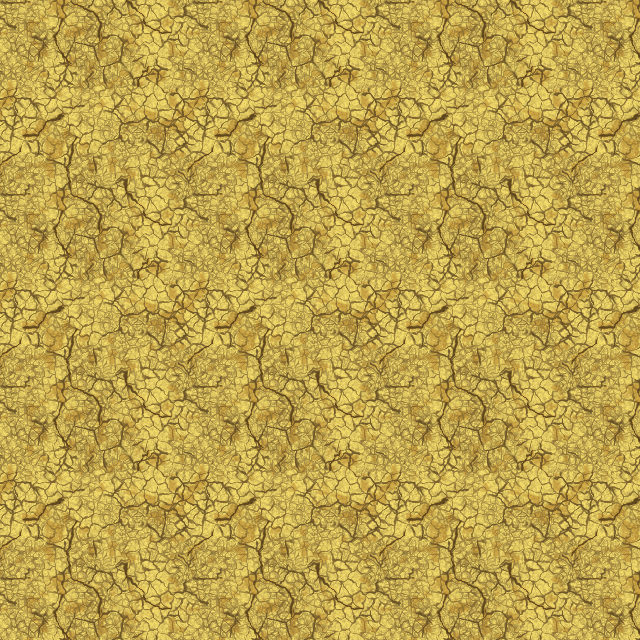
A three.js fragment shader for this texture:

```glsl
// Dry, cracked yellow earth: a seamless tile repeated 10/3 times each way.
// Wrapping Voronoi borders form the crazed plates, a few warped polylines the
// deep fissures, and wrapping noise the grain, rusty flecks and pitting.
varying vec2 vUv;

const float REPEATS = 3.3333;
const vec3 PALE = vec3(0.95, 0.86, 0.42);
const vec3 OCHRE = vec3(0.83, 0.73, 0.36);
const vec3 RUST = vec3(0.73, 0.54, 0.18);
const vec3 CRACK = vec3(0.42, 0.32, 0.15);
const vec3 DEEP = vec3(0.33, 0.24, 0.10);

float hash(vec2 p) {
  return fract(sin(dot(p, vec2(127.1, 311.7))) * 43758.5);
}

vec2 hash2(vec2 p) {
  return vec2(hash(p), hash(p + 57.3));
}

// Value noise that wraps after n lattice cells
float noise(vec2 p, float n) {
  p *= n;
  vec2 i = floor(p);
  vec2 f = fract(p);
  f = f * f * (3.0 - 2.0 * f);
  float a = hash(mod(i, n));
  float b = hash(mod(i + vec2(1.0, 0.0), n));
  float c = hash(mod(i + vec2(0.0, 1.0), n));
  float d = hash(mod(i + 1.0, n));
  return mix(mix(a, b, f.x), mix(c, d, f.x), f.y);
}

float fbm(vec2 p, float n) {
  float sum = 0.0;
  float gain = 0.533;
  for (int k = 0; k < 4; k++) {
    sum += gain * noise(p, n);
    n *= 2.0;
    gain *= 0.5;
  }
  return sum;
}

// Distance to the nearest border between n by n wrapping Voronoi plates
float plateEdge(vec2 p, float n) {
  p *= n;
  vec2 i = floor(p);
  vec2 f = fract(p);
  vec2 nearest = vec2(0.0);
  float best = 9.0;
  for (int y = -1; y <= 1; y++) for (int x = -1; x <= 1; x++) {
    vec2 g = vec2(float(x), float(y));
    vec2 r = g + hash2(mod(i + g, n)) - f;
    if (dot(r, r) < best) {
      best = dot(r, r);
      nearest = r;
    }
  }
  float edge = 9.0;
  for (int y = -2; y <= 2; y++) for (int x = -2; x <= 2; x++) {
    vec2 g = vec2(float(x), float(y));
    vec2 r = g + hash2(mod(i + g, n)) - f;
    vec2 gap = r - nearest;
    if (dot(gap, gap) > 0.0001) edge = min(edge, dot(0.5 * (r + nearest), normalize(gap)));
  }
  return edge / n;
}

float line(float d, float w) {
  return 1.0 - smoothstep(w * 0.3, w * 1.5, d);
}

float segment(vec2 p, vec2 a, vec2 b) {
  vec2 ab = b - a;
  return length(p - a - ab * clamp(dot(p - a, ab) / dot(ab, ab), 0.0, 1.0));
}

// Wrapping distance to a fissure through four points
float fissure(vec2 p, vec2 a, vec2 b, vec2 c, vec2 d) {
  p = a + fract(p - a + 0.5) - 0.5;
  return min(segment(p, a, b), min(segment(p, b, c), segment(p, c, d)));
}

float deepFissures(vec2 p) {
  float d = fissure(p, vec2(0.39, 0.62), vec2(0.375, 0.55), vec2(0.36, 0.50), vec2(0.36, 0.33));
  d = min(d, fissure(p, vec2(0.36, 0.33), vec2(0.49, 0.27), vec2(0.52, 0.22), vec2(0.51, 0.13)));
  d = min(d, fissure(p, vec2(0.65, 0.40), vec2(0.66, 0.33), vec2(0.73, 0.27), vec2(0.77, 0.21)));
  d = min(d, fissure(p, vec2(0.77, 0.21), vec2(0.80, 0.18), vec2(0.83, 0.165), vec2(0.88, 0.17)));
  d = min(d, fissure(p, vec2(0.13, 0.63), vec2(0.20, 0.63), vec2(0.24, 0.70), vec2(0.33, 0.74)));
  d = min(d, fissure(p, vec2(0.33, 0.23), vec2(0.28, 0.14), vec2(0.30, 0.08), vec2(0.36, 0.01)));
  d = min(d, fissure(p, vec2(0.78, 0.98), vec2(0.735, 0.965), vec2(0.74, 0.93), vec2(0.72, 0.89)));
  return min(d, fissure(p, vec2(0.98, 0.44), vec2(1.02, 0.49), vec2(1.06, 0.51), vec2(1.11, 0.56)));
}

void main() {
  vec2 tile = vUv * REPEATS;
  vec2 wobble = vec2(fbm(tile, 24.0), fbm(tile + 0.37, 24.0)) - 0.5;
  vec2 p = tile + 0.04 * wobble;

  // Ground: fine grain with small rusty flecks
  float patches = fbm(tile + 0.21, 6.0);
  float grain = noise(tile, 150.0) * 0.65 + noise(tile + 0.5, 75.0) * 0.35;
  float fleck = smoothstep(0.56, 0.74, fbm(tile + 0.63, 19.0));
  vec3 color = mix(OCHRE, PALE, smoothstep(0.15, 0.75, grain + 0.25 * (0.5 - patches)));
  color = mix(color, RUST, fleck * (0.3 + 0.6 * grain));

  // Crazing: thin broken cracks round plates of two sizes, and hairlines
  float vary = noise(tile + 0.11, 34.0);
  float crumble = smoothstep(0.36, 0.64, patches);
  float large = line(plateEdge(p, 17.0), 0.0025 + 0.0034 * vary);
  float small = line(plateEdge(p + 0.4, 28.0), 0.0022 + 0.0026 * vary) * mix(0.2, 0.8, crumble);
  float hair = line(plateEdge(p + 0.7, 46.0), 0.0026) * 0.35 * crumble;
  float crazing = max(large * mix(0.95, 0.5, crumble), max(small, hair));
  float pits = smoothstep(0.68, 0.85, noise(tile + 0.9, 95.0)) * crumble;
  color = mix(color, CRACK, max(crazing * (0.5 + 0.5 * vary), 0.4 * pits));

  // Deep fissures with rusty rims and broken coarse branches
  float deep = deepFissures(p);
  float broken = smoothstep(0.48, 0.66, noise(tile + 0.8, 14.0));
  color = mix(color, RUST, 0.5 * line(deep, 0.013) * grain);
  color = mix(color, CRACK * 0.9, line(plateEdge(p + 0.15, 8.0), 0.005) * broken * 0.85);
  color = mix(color, DEEP, line(deep, 0.0025 + 0.0065 * vary) * 0.9);
  gl_FragColor = vec4(color, 1.0);
}
```
